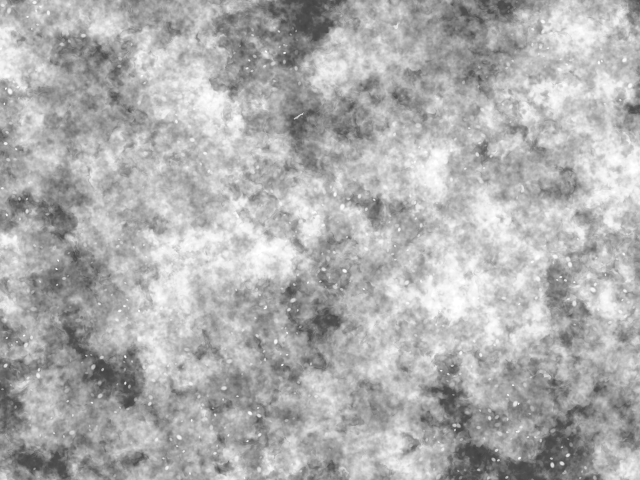
Write a WebGL 2 fragment shader that draws this texture.

```glsl
#version 300 es
precision highp float;

uniform vec2 u_resolution;
out vec4 fragColor;

float hash(vec2 p) {
    return fract(sin(dot(p, vec2(127.1, 311.7))) * 43758.55);
}

vec2 hash2(vec2 p) {
    return vec2(hash(p), hash(p + vec2(37.2, 17.9)));
}

float valueNoise(vec2 p) {
    vec2 cell = floor(p);
    vec2 f = fract(p);
    vec2 w = f * f * (3.0 - 2.0 * f);
    float low = mix(hash(cell), hash(cell + vec2(1.0, 0.0)), w.x);
    float high = mix(hash(cell + vec2(0.0, 1.0)), hash(cell + vec2(1.0)), w.x);
    return mix(low, high, w.y);
}

// Fractal noise in 0..1, turned at every octave to hide the lattice
float fbm(vec2 p, int octaves, float gain) {
    mat2 turn = mat2(0.8, 0.6, -0.6, 0.8);
    float sum = 0.0, total = 0.0, amplitude = 1.0;
    for (int i = 0; i < octaves; i++) {
        sum += amplitude * valueNoise(p);
        total += amplitude;
        amplitude *= gain;
        p = turn * p * 2.03 + 11.7;
    }
    return sum / total;
}

// Cellular grains: x is a tone in -0.5..0.5, y the distance to the seam
vec2 grains(vec2 p) {
    vec2 cell = floor(p);
    float nearest = 9.0, second = 9.0, tone = 0.0;
    for (int y = -1; y <= 1; y++) {
        for (int x = -1; x <= 1; x++) {
            vec2 id = cell + vec2(x, y);
            float d = length(id + hash2(id) - p);
            if (d < nearest) {
                second = nearest;
                nearest = d;
                tone = hash(id + 5.3) - 0.5;
            } else {
                second = min(second, d);
            }
        }
    }
    return vec2(tone, second - nearest);
}

// Scattered bright flecks: density is the chance that a cell holds one
float flecks(vec2 p, float scale, float density, float radius, float stretch, float pixel) {
    vec2 cell = floor(p * scale);
    float light = 0.0;
    for (int y = -1; y <= 1; y++) {
        for (int x = -1; x <= 1; x++) {
            vec2 id = cell + vec2(x, y);
            vec2 rnd = hash2(id + 71.4);
            vec2 d = p - (id + hash2(id + 3.1)) / scale;
            float angle = 6.283 * rnd.y;
            vec2 axis = vec2(cos(angle), sin(angle));
            d = vec2(dot(d, axis) / stretch, dot(d, vec2(-axis.y, axis.x)));
            float size = hash(id + 9.6);
            float r = radius * mix(0.4, 1.4, size * size);
            float spot = 1.0 - smoothstep(r * 0.4, r + 0.6 * pixel, length(d));
            float strength = mix(0.2, 1.0, hash(id + 23.8));
            light = max(light, spot * strength * step(rnd.x, density));
        }
    }
    return light;
}

void main() {
    vec2 p = gl_FragCoord.xy / u_resolution.y;
    float pixel = 1.0 / u_resolution.y;

    // Ragged outlines for everything that follows
    vec2 warp = vec2(fbm(p * 24.0, 4, 0.65), fbm(p * 24.0 + 31.0, 4, 0.65)) - 0.5;
    vec2 q = p + 0.05 * warp;

    // Cloudy mineral ground
    float grey = 0.735 + 0.82 * (fbm(q * 6.0 + 3.0, 6, 0.62) - 0.5);

    // Soft crumbs of two sizes with dim seams
    vec2 coarse = grains(q * 12.0);
    vec2 fine = grains(q * 30.0 + 8.0);
    grey += 0.21 * coarse.x * smoothstep(0.0, 0.3, coarse.y);
    grey += 0.12 * fine.x * smoothstep(0.0, 0.35, fine.y);

    // Dark hollows and small pits
    float hollow = smoothstep(0.53, 0.7, fbm(q * 7.5 + 47.0, 6, 0.58));
    float pit = smoothstep(0.58, 0.82, fbm(q * 26.0 + 83.0, 4, 0.6));
    grey -= 0.28 * hollow + 0.17 * pit * (1.0 - 0.6 * hollow);

    // Mottling and fine grit
    grey += 0.36 * (fbm(p * 34.0 + 5.0, 4, 0.75) - 0.5);
    grey += 0.25 * (fbm(p * 85.0 + 19.0, 2, 0.7) - 0.5);

    // Gentle limits at both ends of the scale
    grey = max(grey, 0.23 + 0.28 * grey);
    grey = min(grey, 0.5 + 0.46 * grey);

    // Sparkles gather in loose swarms, with a few larger glints
    float swarm = smoothstep(0.38, 0.66, fbm(p * 7.0 + 61.0, 3, 0.5));
    float sparkle = flecks(p, 64.0, 0.28, 0.0038, 1.4, pixel) * mix(0.15, 1.0, swarm);
    float glint = flecks(q, 11.0, 0.08, 0.008, 1.9, pixel);
    grey = mix(grey, 1.0, max(0.95 * sparkle, 0.95 * glint));

    fragColor = vec4(vec3(clamp(grey, 0.0, 1.0)), 1.0);
}
```
